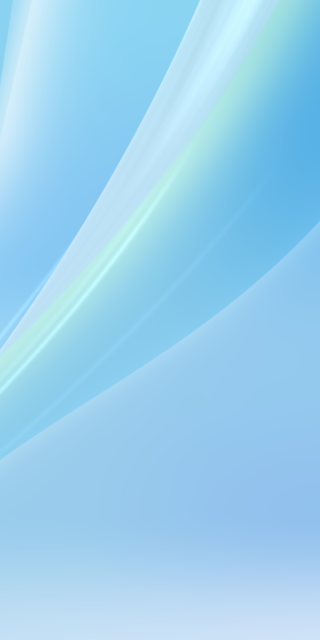
Write a Shadertoy shader that draws this background.

```glsl
// Soft sky-blue abstract backdrop: sweeping translucent ribbons over gradients.
// Each ribbon edge is a polynomial curve; signed offsets from the curves drive
// the masks and glows, and layered sines add fine streaks along the pale band.

// Quadratic through (a, 0) with chord slope s, bent by k around b.
float bend(float t, float a, float b, float s, float k) {
    return (t - a) * s + k * (t - a) * (t - b);
}

// Smooth step across an edge at zero.
float edgeMask(float d, float soft) {
    return smoothstep(-soft, soft, d);
}

// Bell-shaped line profile.
float glowLine(float d, float width) {
    float q = d / width;
    return exp(-q * q);
}

// Fine fibres from sines of several frequencies, in -1..1.
float fibres(float across, float along) {
    float sum = 0.0, amp = 0.5, freq = 18.0;
    for (int i = 0; i < 4; i++) {
        sum += amp * sin(across * freq + 2.0 * sin(along * 7.0 + float(i)));
        amp *= 0.55;
        freq *= 1.9;
    }
    return sum;
}

// Open sky with a white veil at the upper left.
vec3 skyLayer(vec2 p, float soft) {
    vec3 sky = mix(vec3(0.52, 0.78, 0.95), vec3(0.54, 0.83, 0.95), smoothstep(0.65, 1.0, p.y));
    sky = mix(sky, vec3(0.60, 0.83, 0.96), smoothstep(0.60, 0.46, p.y));
    float veil = p.x - (0.1 + 0.46 * (p.y - 1.0));
    float fade = smoothstep(0.50, 0.82, p.y);
    float glow = exp(-pow(max(veil, 0.0) / 0.13, 1.4)) * fade;
    vec3 col = mix(sky, vec3(0.87, 0.95, 0.99), 0.88 * glow);
    // Two overlapping folds left of the veil
    vec3 fold = mix(vec3(0.77, 0.91, 0.97), vec3(0.64, 0.86, 0.96), smoothstep(0.0, -0.06, veil));
    col = mix(col, fold, edgeMask(-veil, soft));
    float inner = p.x - (0.04 + 0.3 * (p.y - 1.0));
    return mix(col, vec3(0.52, 0.81, 0.94), 0.8 * edgeMask(-inner, soft));
}

// Pale translucent band; u runs 0..1 from its left to right edge.
vec3 bandLayer(float u, float y) {
    float top = smoothstep(0.65, 1.0, y);
    vec3 col = mix(vec3(0.74, 0.88, 0.96), vec3(0.72, 0.89, 0.96), top);
    col = mix(col, vec3(0.68, 0.87, 0.95), 0.6 * top * smoothstep(0.72, 1.0, u));
    col += 0.09 * top * glowLine(u - 0.60, 0.16);
    return col + 0.016 * fibres(u, y) * (0.4 + top);
}

// Mint edge light fading into deeper blue; d is the offset from the band.
vec3 mintLayer(vec2 p, float d, float lower) {
    float deep = smoothstep(0.25, 1.0, p.x) * smoothstep(0.35, 0.85, p.y);
    vec3 blue = mix(vec3(0.53, 0.79, 0.92), vec3(0.33, 0.69, 0.90), deep);
    vec3 mint = mix(vec3(0.73, 0.93, 0.91), vec3(0.63, 0.88, 0.88), smoothstep(0.7, 1.0, p.y));
    float glow = exp(-pow(max(d, 0.0) / 0.155, 1.6));
    vec3 col = mix(blue, mint, glow);
    // Bright ray and its faint companions
    float ray = d - (0.046 + 0.25 * (0.667 - p.y));
    float reach = smoothstep(0.80, 0.60, p.y);
    col += reach * (0.09 * glowLine(ray, 0.010) + 0.03 * glowLine(ray + 0.035, 0.012));
    col += 0.02 * reach * glowLine(d - 0.33, 0.012);
    return col + 0.02 * exp(-lower / 0.03);
}

// Calm lower field; depth is the distance below its upper edge.
vec3 lowerLayer(vec2 p, float depth) {
    vec3 left = vec3(0.60, 0.80, 0.925);
    vec3 right = mix(vec3(0.57, 0.755, 0.93), vec3(0.58, 0.79, 0.935), smoothstep(0.2, 0.42, p.y));
    vec3 col = mix(left, right, smoothstep(0.1, 1.0, p.x));
    vec3 haze = mix(vec3(0.77, 0.88, 0.96), vec3(0.82, 0.89, 0.97), p.x);
    col = mix(col, haze, smoothstep(0.20, -0.02, p.y));
    float upperRight = smoothstep(0.5, 1.0, p.x) * smoothstep(0.45, 0.65, p.y);
    col = mix(col, vec3(0.48, 0.75, 0.93), 0.7 * upperRight);
    return col + vec3(0.07, 0.05, 0.02) * exp(-max(depth, 0.0) / 0.025);
}

void mainImage(out vec4 fragColor, in vec2 fragCoord) {
    vec2 p = fragCoord / iResolution.xy;
    float soft = 1.1 / iResolution.x;

    // Offsets from the three main curves
    float bandLeft = bend(p.y, 0.453, 0.694, 1.297, -0.504);
    float bandRight = bend(p.y, 0.443, 0.651, 1.875, -0.887);
    float crest = 0.281 + bend(p.x, 0.0, 0.521, 0.330, 0.0917)
                + 0.15 * p.x * (p.x - 0.521) * (p.x - 1.0);
    float dLeft = p.x - bandLeft;
    float dRight = p.x - bandRight;
    float dCrest = p.y - crest;

    // Sky, with a thin thread beside the band
    vec3 col = skyLayer(p, soft);
    float threadFade = smoothstep(0.70, 0.56, p.y);
    col += 0.07 * threadFade * glowLine(dLeft + 0.22 * (0.60 - p.y), 0.008);

    // Band with a lit left rim, then mint light, then lower field
    float u = dLeft / max(bandRight - bandLeft, 0.01);
    vec3 band = bandLayer(clamp(u, 0.0, 1.0), p.y) + 0.03 * glowLine(dLeft, 0.010);
    col = mix(col, band, edgeMask(dLeft, soft));
    col = mix(col, mintLayer(p, dRight, max(dCrest, 0.0)), edgeMask(dRight, 0.012));
    col = mix(col, lowerLayer(p, -dCrest), edgeMask(-dCrest, 0.5 * soft));

    fragColor = vec4(clamp(col, 0.0, 1.0), 1.0);
}
```
